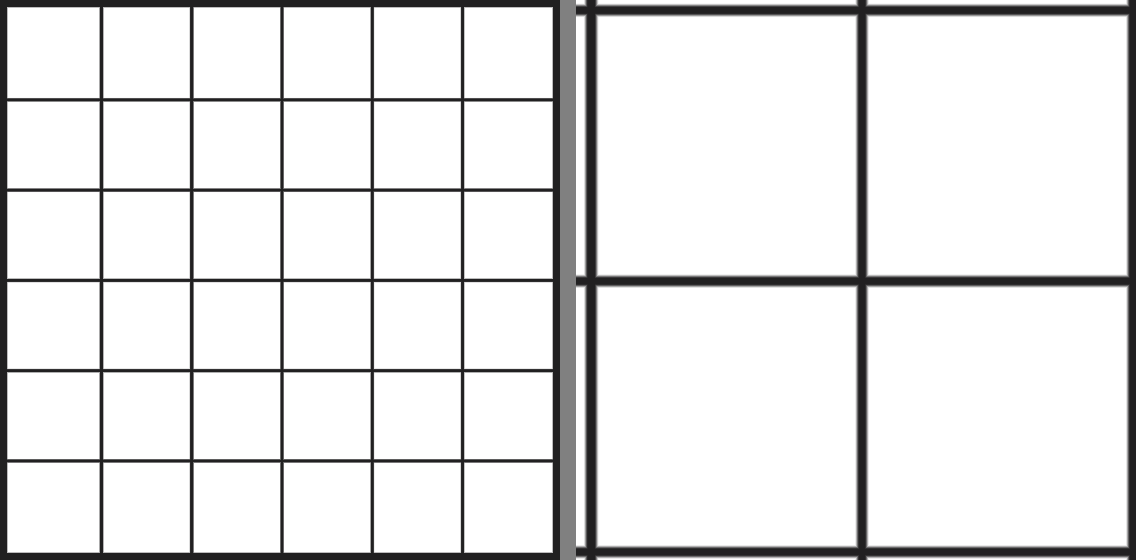
Left, the full canvas; right, a detail of the centre.
A Shadertoy shader for this pattern:

```glsl
// Coverage of a shape whose signed distance is d
float coverage(float d, float soft) {
    return 1.0 - smoothstep(-soft, soft, d);
}

void mainImage(out vec4 fragColor, in vec2 fragCoord) {
    vec2 uv = fragCoord / iResolution.xy;
    float soft = max(0.8 / min(iResolution.x, iResolution.y), 0.0014);

    // Five inner rules each way divide the frame into six by six cells
    vec2 center = vec2(0.5036, 0.4993);
    float pitch = 0.1612;
    vec2 index = clamp(round((uv - center) / pitch), -2.0, 2.0);
    vec2 ruleDist = abs(uv - center - index * pitch);

    // Upright rules left of the middle are slightly bolder
    vec2 halfWidth = vec2(index.x < 0.0 ? 0.0033 : 0.0030, 0.0030);
    vec2 rules = vec2(coverage(ruleDist.x - halfWidth.x, soft),
                      coverage(ruleDist.y - halfWidth.y, soft));

    // Heavy outer frame
    vec2 edgeDist = min(uv, 1.0 - uv);
    float frame = coverage(min(edgeDist.x, edgeDist.y) - 0.0130, soft);

    float ink = max(frame, max(rules.x, rules.y));
    vec3 color = mix(vec3(1.0), vec3(0.13, 0.125, 0.13), ink);
    fragColor = vec4(color, 1.0);
}
```
